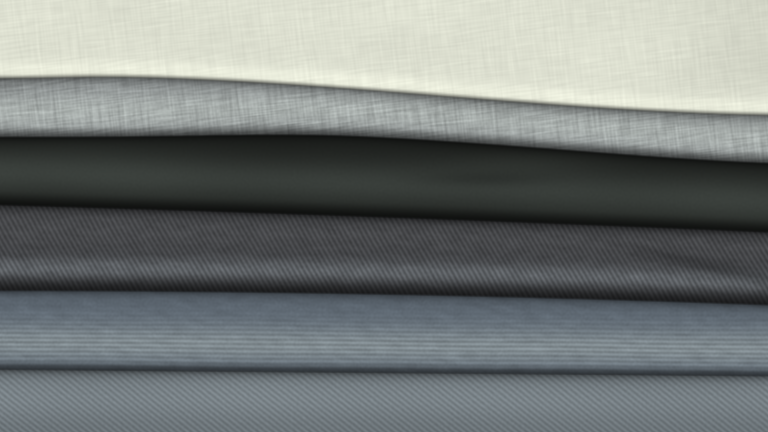
This texture is drawn by a Shadertoy shader. Its source:

```glsl
// Draws a stack of six folded woven cloths, from cream through charcoal to blue-grey.

vec2 randomGradient(vec2 cell) {
    vec2 h = vec2(dot(cell, vec2(127.1, 311.7)), dot(cell, vec2(269.5, 183.3)));
    return fract(sin(h) * 43758.5) * 2.0 - 1.0;
}

float gradientNoise(vec2 p) {
    vec2 i = floor(p), f = fract(p);
    vec2 u = f * f * f * (f * (f * 6.0 - 15.0) + 10.0);
    vec2 e = vec2(0.0, 1.0);
    float low = mix(dot(randomGradient(i), f),
                    dot(randomGradient(i + e.yx), f - e.yx), u.x);
    float high = mix(dot(randomGradient(i + e.xy), f - e.xy),
                     dot(randomGradient(i + e.yy), f - e.yy), u.x);
    return mix(low, high, u.y);
}

// Sine ribs that fade out when finer than the pixel grid
float ribs(float phase) {
    float width = length(vec2(dFdx(phase), dFdy(phase)));
    return sin(6.2832 * phase) * (1.0 - smoothstep(0.32, 0.6, width));
}

// Irregular threads running along both axes
float crossWeave(vec2 p) {
    p += 0.12 * p.yx * vec2(1.0, -1.0);
    return gradientNoise(p * vec2(14.0, 170.0)) + gradientNoise(p * vec2(150.0, 12.0));
}

float bump(float v, float center, float width) {
    float d = (v - center) / width;
    return exp(-d * d);
}

// Lays a cloth above its fold and casts a shadow below it
vec3 lay(vec3 below, vec3 cloth, float height, float shadow, float roll) {
    below *= 1.0 - shadow * exp(-max(-height, 0.0) / 0.012);
    cloth *= mix(0.4, 1.0, smoothstep(-0.004, roll, height));
    float blur = 0.002 + 0.7 / iResolution.y;
    return mix(below, cloth, smoothstep(-blur, blur, height));
}

void mainImage(out vec4 fragColor, in vec2 fragCoord) {
    vec2 p = fragCoord / iResolution.y;
    float x = fragCoord.x / iResolution.x;
    float depth = 1.0 - p.y;

    // Heights above the folds, top cloth first
    float cream = 0.178 + 0.004 * bump(x, 0.0, 0.1) + 0.09 * smoothstep(0.1, 1.05, x) - depth;
    float silver = 0.317 - 0.005 * bump(x, 0.36, 0.15) + 0.064 * smoothstep(0.4, 1.1, x) - depth;
    float black = 0.474 + 0.05 * x + 0.013 * x * x - depth;
    float charcoal = 0.673 + 0.033 * x * x - depth;
    float blue = 0.855 + 0.015 * x - depth;

    // Shared textures
    float weave = crossWeave(p);
    float grain = gradientNoise(p * 140.0);
    float drape = gradientNoise(p * vec2(2.5, 7.0) + 3.0);
    float slub = gradientNoise(vec2(p.x * 25.0 + p.y * 18.0, p.y * 60.0));

    // Bottom cloth: diagonal twill
    float twill = ribs(58.0 * p.x + 72.0 * p.y + 0.3 * drape);
    vec3 color = vec3(0.47, 0.505, 0.525) * (1.0 + 0.07 * twill + 0.05 * grain + 0.05 * drape);
    color *= 1.0 - 0.1 * smoothstep(0.08, 0.0, p.y);

    // Blue-grey cloth: fine level ribs on a broad highlight
    vec3 cloth = mix(vec3(0.37, 0.41, 0.45), vec3(0.50, 0.54, 0.56), bump(blue, 0.062, 0.045));
    float courses = ribs(92.0 * blue + 0.4 * drape);
    cloth *= 1.0 + 0.07 * courses * bump(blue, 0.06, 0.06) + 0.10 * slub + 0.06 * grain;
    color = lay(color, cloth, blue, 0.5, 0.025);

    // Charcoal cloth: steep diagonal lines and a narrow highlight
    cloth = mix(vec3(0.255, 0.26, 0.27), vec3(0.36, 0.375, 0.39), bump(charcoal, 0.052, 0.026));
    cloth += 0.03 * smoothstep(0.08, 0.14, charcoal);
    float lines = ribs(82.0 * p.x + 46.0 * p.y + 0.5 * drape);
    cloth *= 1.0 + 0.11 * lines + 0.12 * slub + 0.08 * grain;
    float crease = charcoal - 0.085 + 0.35 * (x - 0.92);
    cloth *= 1.0 - 0.2 * bump(crease, 0.0, 0.018) * smoothstep(0.75, 0.93, x);
    color = lay(color, cloth, charcoal, 0.45, 0.045);

    // Black-green cloth: smooth, with soft dents
    cloth = mix(vec3(0.125, 0.135, 0.125), vec3(0.225, 0.245, 0.23), bump(black, 0.072, 0.052));
    cloth *= 1.0 + 0.18 * drape + 0.04 * grain;
    cloth *= 1.0 + 0.15 * bump(x, 0.67, 0.1) * bump(depth, 0.375, 0.025);
    cloth *= 1.0 - 0.15 * bump(x, 0.63, 0.08) * bump(depth, 0.415, 0.016);
    color = lay(color, cloth, black, 0.6, 0.035);

    // Silver cloth: mottled cross weave
    cloth = mix(vec3(0.58, 0.60, 0.60), vec3(0.655, 0.68, 0.67), bump(silver, 0.06, 0.04));
    cloth *= 1.0 + 0.16 * weave + 0.05 * grain + 0.06 * drape;
    color = lay(color, cloth, silver, 0.6, 0.03);

    // Cream cloth: pale rolled edge and faint threads
    cloth = mix(vec3(0.865, 0.875, 0.815), vec3(0.92, 0.93, 0.865), bump(cream, 0.022, 0.018));
    cloth *= 1.0 + 0.045 * weave + 0.05 * drape;
    cloth *= 1.0 - 0.05 * smoothstep(0.8, 1.0, x) * smoothstep(0.03, 0.12, cream);
    color = lay(color, cloth, cream, 0.45, 0.012);

    fragColor = vec4(clamp(color, 0.0, 1.0), 1.0);
}
```
